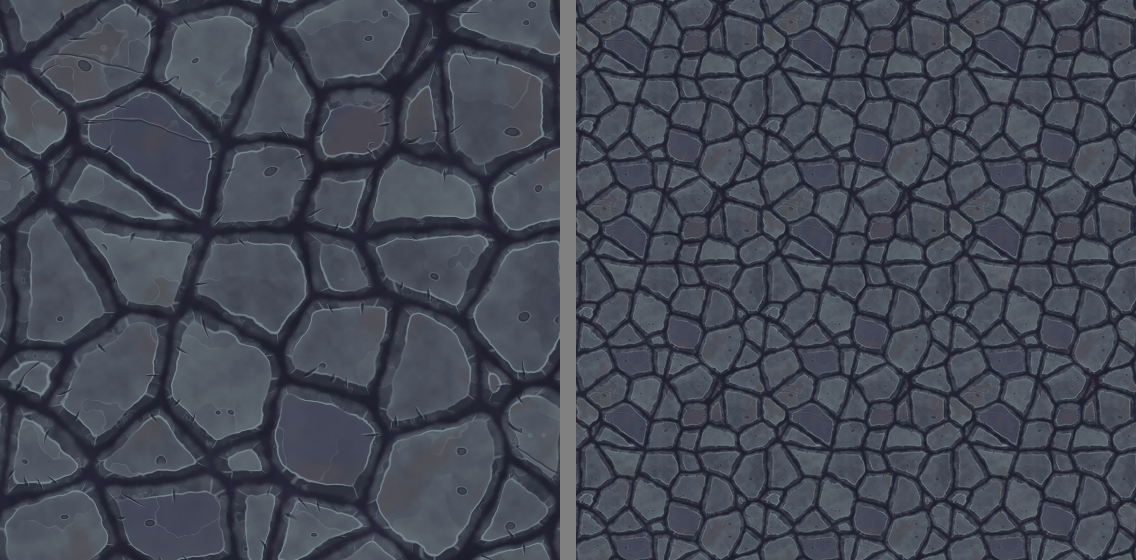
Left, the tile; right, the same tile 3 across and 3 down.
Reproduce this texture procedurally as a Shadertoy shader.

```glsl
// Seamless wall of weathered blue-grey stones set in dark mortar.
// A weighted Voronoi diagram on a wrapping grid gives stones of mixed size;
// its edge distances shape bevels, rims and chips; wrapped noise paints them.

const vec2 GRID = vec2(6, 7);
const float TAU = 6.2831853;
const vec3 MORTAR = vec3(0.125, 0.125, 0.185);
const vec3 BEVEL_DARK = vec3(0.18, 0.188, 0.24);
const vec3 BEVEL_LIT = vec3(0.29, 0.31, 0.36);
const vec3 FACE_DARK = vec3(0.245, 0.26, 0.315);
const vec3 FACE_LIT = vec3(0.345, 0.378, 0.415);
const vec3 RIM_LIGHT = vec3(0.47, 0.54, 0.57);
const vec3 RUST = vec3(0.31, 0.292, 0.312);
const vec3 VIOLET = vec3(0.235, 0.238, 0.31);

struct Stone {
  vec2 id, rel, normal;      // wrapped cell, offset from centre, outward side
  float body, face, crease;  // depth in stone, depth in face, bevel corner
};

float hash(vec2 p, float seed) {
  return fract(sin(dot(p, vec2(127.1, 311.7)) + seed * 74.7) * 43758.5453);
}

vec2 wrapCell(vec2 cell, vec2 period) { return floor(mod(cell + 0.5, period)); }

float noise(vec2 uv, float period, float seed) {
  vec2 q = uv * period, f = fract(q), n = vec2(period);
  vec2 lo = wrapCell(floor(q), n), hi = wrapCell(lo + 1.0, n);
  f = f * f * (3.0 - 2.0 * f);
  float bottom = mix(hash(lo, seed), hash(vec2(hi.x, lo.y), seed), f.x);
  float top = mix(hash(vec2(lo.x, hi.y), seed), hash(hi, seed), f.x);
  return mix(bottom, top, f.y);
}

float fbm(vec2 uv, float period, float seed) {
  float sum = 0.0, amp = 0.533;
  for (int i = 0; i < 4; i++) {
    sum += amp * noise(uv, period, seed + float(i));
    period *= 2.0;
    amp *= 0.5;
  }
  return sum;
}

// Site position in xy, power weight in z
vec3 site(vec2 cell) {
  vec2 id = wrapCell(cell, GRID);
  vec2 jitter = vec2(hash(id, 1.0), hash(id, 2.0)) - 0.5;
  return vec3((cell + 0.5 + 0.8 * jitter) / GRID, 0.021 * hash(id, 3.0));
}

float power(vec2 p, vec3 s) { return dot(p - s.xy, p - s.xy) - s.z; }

Stone findStone(vec2 p) {
  vec2 base = floor(p * GRID), home = base;
  float best = 1e3;
  for (int y = -2; y <= 2; y++) for (int x = -2; x <= 2; x++) {
    vec2 cell = base + vec2(x, y);
    float d = power(p, site(cell));
    if (d < best) { best = d; home = cell; }
  }
  vec3 own = site(home);
  Stone s;
  s.id = wrapCell(home, GRID);
  s.rel = p - own.xy;
  float bodySum = 0.0, faceSum = 0.0, near1 = 1e3, near2 = 1e3;
  for (int y = -3; y <= 3; y++) for (int x = -3; x <= 3; x++) {
    if (x == 0 && y == 0) continue;
    vec2 cell = home + vec2(x, y);
    vec3 other = site(cell);
    vec2 away = other.xy - own.xy;
    float edge = (power(p, other) - best) / (2.0 * length(away));
    float width = 0.013 + 0.015 * hash(s.id + 7.0 * wrapCell(cell, GRID), 4.0);
    bodySum += exp(-150.0 * edge);
    faceSum += exp(-220.0 * (edge - width));
    float t = edge / width;
    if (t < near1) { near2 = near1; near1 = t; s.normal = normalize(away); }
    else near2 = min(near2, t);
  }
  s.body = -log(bodySum) / 150.0;
  s.face = -log(faceSum) / 220.0;
  s.crease = near2 - near1;
  return s;
}

float band(float d, float width, float soft) {
  return 1.0 - smoothstep(width - soft, width + soft, abs(d));
}

// Dark groove with a pale lip beside it
vec3 groove(vec3 col, float d, float width, float soft, float amount) {
  col = mix(col, RIM_LIGHT, 0.5 * amount * band(d - width - 0.0015, 0.001, soft));
  return mix(col, MORTAR, 0.75 * amount * band(d, width, soft));
}

void mainImage(out vec4 fragColor, in vec2 fragCoord) {
  vec2 uv = fragCoord / iResolution.xy;
  float soft = max(0.0012, 0.7 / iResolution.y);
  vec2 warp = vec2(fbm(uv, 8.0, 10.0), fbm(uv, 8.0, 20.0)) - 0.5;
  Stone s = findStone(uv + 0.04 * warp);
  float cloud = fbm(uv, 6.0, 30.0), grain = fbm(uv, 40.0, 40.0);
  float plane = fbm(uv, 9.0, 50.0) - 0.5, chip = fbm(uv, 24.0, 60.0) - 0.5;
  float body = s.body - 0.0036 + 0.006 * (grain - 0.5);
  float face = s.face + 0.018 * chip;

  // Painted face: stone tone, clouds, soft planes and stains
  float tone = 0.4 * hash(s.id, 5.0) + 0.9 * cloud + 0.75 * grain - 0.555;
  tone += 0.2 * smoothstep(-0.015, 0.015, plane) + 0.3 * exp(-max(face, 0.0) / 0.01);
  vec3 faceCol = mix(FACE_DARK, FACE_LIT, clamp(tone, 0.0, 1.2));
  faceCol = mix(faceCol, VIOLET, 0.65 * step(0.92, hash(s.id, 6.0)));
  faceCol = mix(faceCol, RUST, 0.55 * smoothstep(0.57, 0.68, fbm(uv, 7.0, 70.0)));
  float vein = band(plane, 0.005, 0.006) * smoothstep(0.42, 0.6, cloud);
  faceCol = mix(faceCol, RIM_LIGHT, 0.32 * vein);

  // Bevel lit from above, with chipped planes and pale corner creases
  float light = 0.35 * dot(s.normal, vec2(-0.3, 0.95)) + 1.3 * grain - 0.38;
  light += 0.3 * smoothstep(-0.03, 0.03, chip);
  vec3 col = mix(BEVEL_DARK, BEVEL_LIT, clamp(light, 0.0, 1.1));
  float rise = smoothstep(0.0, 0.008, body);
  col = mix(col, RIM_LIGHT, 0.5 * band(s.crease, 0.06, 0.05) * rise);
  col = mix(col, RIM_LIGHT, 0.25 * band(chip, 0.012, 0.014) * rise);
  col = mix(col, faceCol, smoothstep(-soft, soft, face));

  // Broken bright line where face meets bevel
  float broken = smoothstep(0.34, 0.58, fbm(uv, 14.0, 80.0));
  col = mix(col, RIM_LIGHT, (0.25 + 0.65 * broken) * band(face, 0.0014, soft));

  // Short notches cut in from the rim
  float radius = length(s.rel), turn = atan(s.rel.y, s.rel.x) / TAU * 12.0;
  float sector = floor(turn), pick = hash(s.id + sector * 3.0, 8.0);
  float side = (turn - sector - 0.3 - 0.4 * pick) * TAU / 12.0 * radius + 0.35 * face;
  float reach = 0.006 + 0.014 * hash(s.id + sector, 9.0);
  float taper = clamp(1.0 - face / reach, 0.0, 1.0) * smoothstep(-0.01, -0.003, face);
  float cut = step(0.68, pick) * smoothstep(0.0, 0.3, taper) * smoothstep(0.03, 0.05, radius);
  col = groove(col, side, 0.0018 * taper, soft, cut);

  // Long crack across a few stones
  float angle = TAU * hash(s.id, 11.0), cracked = step(0.82, hash(s.id, 12.0));
  float crack = dot(s.rel, vec2(cos(angle), sin(angle))) - 0.02 + 0.03 * plane;
  col = groove(col, crack, 0.0011, soft, 0.8 * cracked * smoothstep(-0.01, 0.0, face));

  // Small pits with lit lips
  for (float k = 13.0; k < 24.0; k += 4.0) {
    vec2 spot = 0.12 * (vec2(hash(s.id, k), hash(s.id, k + 1.0)) - 0.5);
    float size = 0.003 + 0.006 * hash(s.id, k + 2.0);
    float pit = length((s.rel - spot) * vec2(1.0, 1.25)) - size * (0.6 + 0.8 * grain);
    float shown = step(0.55, hash(s.id, k + 3.0)) * smoothstep(0.008, 0.014, face);
    col = mix(col, BEVEL_DARK, 0.5 * shown * smoothstep(soft, -soft, pit));
    col = groove(col, pit, 0.0012, soft, 0.75 * shown);
  }

  // Mortar joints with a soft shadow on the stone edge
  vec3 joint = MORTAR * (0.85 + 0.8 * cloud * grain);
  col = mix(joint, col * (0.75 + 0.25 * rise), smoothstep(-0.003, 0.003, body));
  fragColor = vec4(col, 1.0);
}
```
